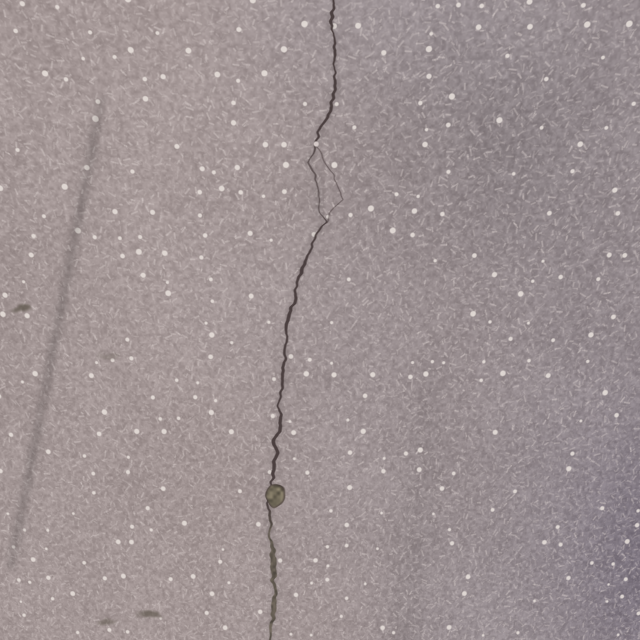
This texture is drawn by a Shadertoy shader. Its source:

```glsl
// Speckled grey-pink asphalt split by a long wandering vertical crack.
const vec3 WARM = vec3(0.635, 0.584, 0.580);
const vec3 COOL = vec3(0.590, 0.552, 0.566);
const vec3 SHADE = vec3(0.455, 0.425, 0.475);
const vec3 FLECK = vec3(0.830, 0.790, 0.780);
const vec3 CRACK = vec3(0.270, 0.225, 0.225);
const vec3 SILT = vec3(0.365, 0.335, 0.295);
const vec3 PLUG = vec3(0.440, 0.410, 0.345);
const float CELLS_NEAR = 112.0;   // fleck density at the bottom edge
const float CELLS_FALL = 38.0;    // density lost towards the top edge
const float GRAIN = 0.085;
const float CRACK_WIDTH = 0.0021;

const int N = 20;
const vec2 PATH[N] = vec2[N](
  vec2(.523, 1.01), vec2(.521, .935), vec2(.523, .870), vec2(.510, .818),
  vec2(.492, .776), vec2(.484, .746), vec2(.495, .707), vec2(.505, .653),
  vec2(.488, .616), vec2(.466, .557), vec2(.456, .512), vec2(.445, .440),
  vec2(.440, .375), vec2(.431, .310), vec2(.430, .258), vec2(.423, .219),
  vec2(.419, .167), vec2(.427, .102), vec2(.428, .049), vec2(.421, -.01));
const vec2 BRANCH[4] = vec2[4](
  vec2(.492, .772), vec2(.510, .746), vec2(.535, .688), vec2(.505, .652));
// Stains: centre, half length, strength
const vec4 STAINS[4] = vec4[4](
  vec4(.034, .517, .016, .75), vec4(.234, .040, .016, .65),
  vec4(.165, .030, .014, .50), vec4(.172, .443, .020, .28));

vec2 hash2(vec2 p) {
  vec3 q = fract(vec3(p.xyx) * vec3(.1031, .1030, .0973));
  q += dot(q, q.yzx + 33.33);
  return fract((q.xx + q.yz) * q.zy);
}

float noise(vec2 p) {
  vec2 i = floor(p), f = fract(p);
  f = f * f * (3.0 - 2.0 * f);
  float low = mix(hash2(i).x, hash2(i + vec2(1, 0)).x, f.x);
  float high = mix(hash2(i + vec2(0, 1)).x, hash2(i + vec2(1, 1)).x, f.x);
  return mix(low, high, f.y);
}

float segment(vec2 p, vec2 a, vec2 b) {
  vec2 d = b - a;
  return length(p - a - d * clamp(dot(p - a, d) / dot(d, d), 0.0, 1.0));
}

float cover(float d, float blur) { return 1.0 - smoothstep(-blur, blur, d); }

// Short randomly turned strokes, one per jittered cell
float flecks(vec2 q, float blur, float seed) {
  vec2 cell = floor(q);
  float sum = 0.0;
  for (int y = -1; y <= 1; y++)
  for (int x = -1; x <= 1; x++) {
    vec2 id = cell + vec2(x, y);
    vec2 place = hash2(id + seed), kind = hash2(id + seed + 57.0);
    float angle = 6.2832 * kind.x;
    vec2 reach = vec2(cos(angle), sin(angle)) * mix(0.08, 0.42, kind.y);
    vec2 d = q - id - place;
    d += 0.3 * dot(d, reach) * vec2(-reach.y, reach.x);
    float mark = cover(segment(d, -reach, reach) - 0.11, blur);
    sum = max(sum, mark * fract(place.x * 7.0 + kind.y * 5.0));
  }
  return sum;
}

void mainImage(out vec4 fragColor, in vec2 fragCoord) {
  vec2 p = fragCoord / iResolution.xy;
  float px = 1.0 / iResolution.y;

  // Broad tones: warm left, cool right, shadowed lower right corner
  float cloud = noise(p * 4.0 + 3.0) - 0.5;
  vec3 color = mix(WARM, COOL, smoothstep(0.25, 0.85, p.x + 0.25 * cloud));
  color += 0.035 * cloud + 0.02 * (noise(p * 13.0) - 0.5);
  color *= 1.0 - 0.08 * exp(-dot(p - vec2(.77, .79), p - vec2(.77, .79)) * 28.0);
  vec2 corner = (p - vec2(1.03, .12)) / vec2(.16, .24);
  color = mix(color, SHADE, 0.85 * exp(-dot(corner, corner)));
  color *= 1.0 - 0.05 * exp(-pow((p.x - 0.63 - 0.1 * p.y) / 0.035, 2.0))
    * (1.0 - smoothstep(0.2, 0.6, p.y));

  // Aggregate: grain and two layers of flecks, growing with distance up
  float density = CELLS_NEAR - CELLS_FALL * p.y;
  vec2 q = vec2((p.x - 0.5) * density, CELLS_NEAR * p.y - 0.5 * CELLS_FALL * p.y * p.y);
  q += 200.0;
  float blur = max(density * px, 0.12);
  color += GRAIN * (noise(q * 2.1) + 0.5 * noise(q * 4.0 + 9.0) - 0.75);
  float light = flecks(q, blur, 0.0) * 0.62 + flecks(q * 1.37, blur * 1.37, 91.0) * 0.38;
  color = mix(color, FLECK, 0.82 * min(light, 1.0));

  // Sparse bright stones
  vec2 s = q * 0.34, id = floor(s), r = hash2(id + 17.0);
  float stone = cover(length(fract(s) - 0.25 - 0.5 * r) - 0.07 - 0.07 * r.y, blur * 0.34);
  color = mix(color, vec3(.90, .87, .85), stone * step(0.72, hash2(id + 5.0).x) * 0.9);

  // Faint slanting scuff and small dark stains
  float scuff = segment(p, vec2(.158, .84), vec2(.018, .12));
  color *= 1.0 - (0.10 + 0.06 * noise(p * 60.0)) * exp(-pow(scuff / 0.009, 2.0));
  for (int i = 0; i < 4; i++) {
    vec4 stain = STAINS[i];
    vec2 d = (p - stain.xy) / vec2(stain.z, 0.0065);
    d += 0.9 * (vec2(noise(p * 90.0), noise(p * 90.0 + 31.0)) - 0.5);
    color = mix(color, SILT, stain.w * (1.0 - smoothstep(0.3, 1.3, length(d))));
  }

  // Ragged crack, silted below the plug, with a thin side branch
  vec2 c = p;
  c.x += 0.009 * (noise(vec2(p.y * 55.0, 2.0)) - 0.5) + 0.004 * (noise(vec2(p.y * 150.0, 8.0)) - 0.5);
  float crack = 1.0, branch = 1.0;
  for (int i = 0; i < N - 1; i++) crack = min(crack, segment(c, PATH[i], PATH[i + 1]));
  for (int i = 0; i < 3; i++) branch = min(branch, segment(c, BRANCH[i], BRANCH[i + 1]));
  float silted = 1.0 - smoothstep(0.16, 0.22, p.y);
  float thin = smoothstep(0.64, 0.67, p.y) * (1.0 - smoothstep(0.75, 0.78, p.y));
  float width = CRACK_WIDTH * mix(0.55, 1.35, noise(vec2(p.y * 38.0, 5.0)));
  width *= 1.0 - 0.4 * thin;
  width += 0.0032 * silted * smoothstep(0.0, 0.10, p.y) * noise(vec2(p.y * 24.0, 1.0));
  float edge = max(px, 0.0011);
  color *= 1.0 - 0.12 * exp(-crack / 0.005);
  vec3 fill = mix(CRACK, SILT * (0.75 + 0.5 * noise(p * 210.0)), silted);
  color = mix(color, fill, cover(crack - width, edge) * (0.92 - 0.3 * thin));
  color = mix(color, CRACK, 0.55 * cover(branch - 0.0009, edge));

  // Earthy plug lodged in the crack and a pale chip at the fork
  vec2 d = (p - vec2(.431, .225)) * vec2(1.0, 0.95);
  float plug = length(d) - 0.0155 - 0.006 * (noise(p * 75.0) - 0.5);
  vec3 earth = PLUG * (0.72 + 0.56 * noise(p * 170.0));
  earth = mix(earth, CRACK, 0.65 * smoothstep(-0.005, 0.0, plug));
  color = mix(color, earth, cover(plug, edge));
  color = mix(color, FLECK, cover(length(p - vec2(.494, .775)) - 0.004, edge));

  fragColor = vec4(color, 1.0);
}
```
